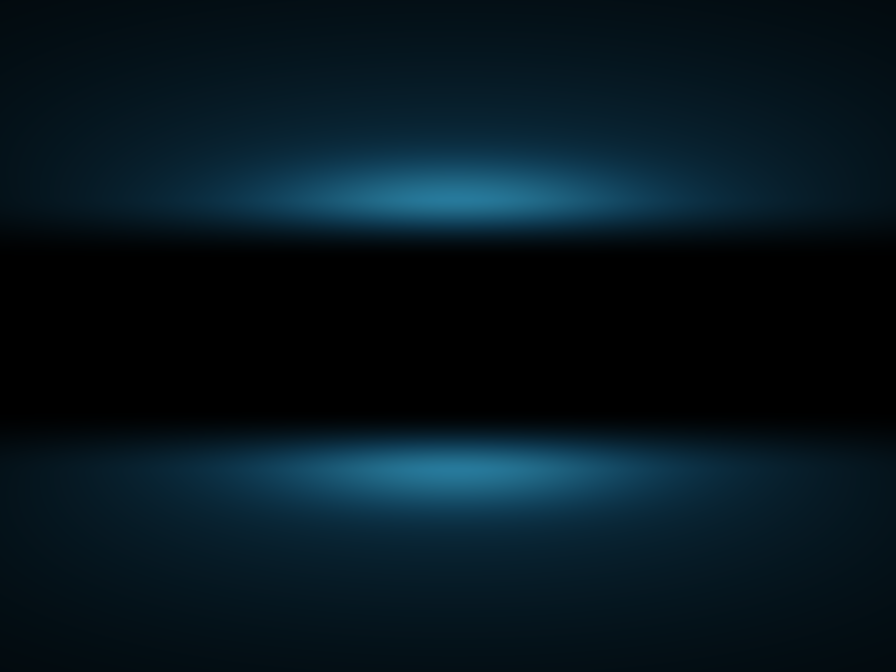
A WebGL 1 fragment shader for this background:

```glsl
precision highp float;

uniform vec2 u_resolution;

const vec2 CENTER = vec2(0.508, 0.502);
const float GLOW_OFFSET = 0.2;
const vec3 DEEP_TINT = vec3(0.24, 1.0, 1.42);
const vec3 BRIGHT_TINT = vec3(0.32, 1.0, 1.28);

float gaussian(float x, float width) {
  float t = x / width;
  return exp(-t * t);
}

// Wide light that fades and spreads away from the dark band
float haze(float across, float outward) {
  float rise = max(outward, 0.0);
  return exp(-rise / 0.22) * gaussian(across, 0.46 + 1.2 * rise);
}

// Bright flattened ellipse on the horizon
float core(float across, float outward) {
  return gaussian(across, 0.18) * gaussian(outward, 0.055);
}

// Soft inner edge of the dark band
float bandEdge(float height) {
  return smoothstep(0.11, 0.205, height);
}

vec3 tint(float light) {
  return light * mix(DEEP_TINT, BRIGHT_TINT, smoothstep(0.15, 0.45, light));
}

void main() {
  vec2 position = gl_FragCoord.xy / u_resolution - CENTER;

  // Mirror the glow above and below the band
  float height = abs(position.y);
  float outward = height - GLOW_OFFSET;

  float light = 0.23 * haze(position.x, outward)
              + 0.25 * core(position.x, outward);
  light *= bandEdge(height);

  gl_FragColor = vec4(tint(light), 1.0);
}
```
